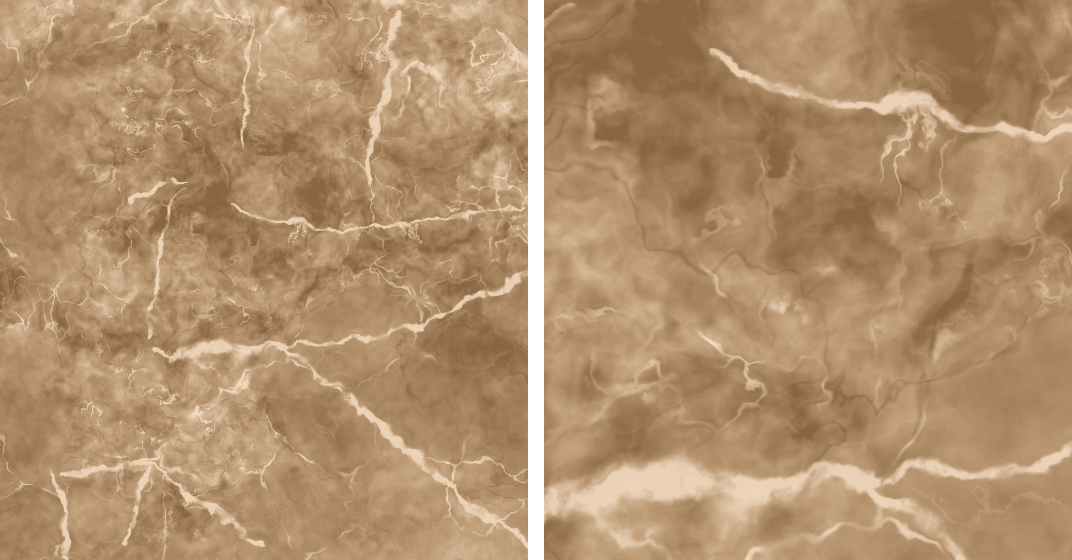
Left: the whole. Right: its middle third, enlarged.
A Shadertoy shader for this texture:

```glsl
float hash(vec2 p) {
    return fract(sin(dot(p, vec2(127.1, 311.7))) * 43758.5453);
}

float noise(vec2 p) {
    vec2 i = floor(p), f = fract(p);
    f = f * f * (3.0 - 2.0 * f);
    return mix(mix(hash(i), hash(i + vec2(1, 0)), f.x),
               mix(hash(i + vec2(0, 1)), hash(i + vec2(1, 1)), f.x), f.y);
}

float fbm(vec2 p) {
    float sum = 0.0, amp = 0.5;
    for (int i = 0; i < 5; i++) {
        sum += amp * noise(p);
        p = mat2(1.6, 1.2, -1.2, 1.6) * p + 17.3;
        amp *= 0.52;
    }
    return sum;
}

vec2 fbm2(vec2 p) {
    return vec2(fbm(p), fbm(p + 31.7)) - 0.5;
}

// x: gap to the cell border, y: random tone of the cell
vec2 fragments(vec2 p) {
    vec2 cell = floor(p);
    float near = 9.0, next = 9.0, tone = 0.0;
    for (int y = -1; y <= 1; y++)
    for (int x = -1; x <= 1; x++) {
        vec2 c = cell + vec2(x, y);
        float d = length(c + vec2(hash(c), hash(c + 57.0)) - p);
        if (d < near) {
            next = near;
            near = d;
            tone = hash(c + 91.0);
        } else next = min(next, d);
    }
    return vec2(next - near, tone);
}

// Broken calcite vein from a to b, tapered, with a faint halo
float vein(vec2 p, vec2 a, vec2 b, float width) {
    vec2 d = b - a;
    float along = clamp(dot(p - a, d) / dot(d, d), 0.0, 1.0);
    float dist = length(p - a - d * along);
    float w = width * (0.15 + 1.3 * noise(p * 45.0)) * (0.5 + 0.5 * smoothstep(0.5, 0.3, abs(along - 0.5)));
    float core = 1.0 - smoothstep(w * 0.4, w + 0.002, dist);
    float gaps = smoothstep(0.15, 0.65, fbm(p * 65.0 + 8.0));
    return core * mix(0.2, 1.15, gaps) + 0.16 * exp(-dist / (width * 1.2)) * noise(p * 30.0);
}

void mainImage(out vec4 fragColor, in vec2 fragCoord) {
    vec2 p = fragCoord / iResolution.y;
    vec2 warp = fbm2(p * 7.0);
    vec2 fine = fbm2(p * 34.0 + 5.0);

    // Cloudy brown ground with flat-lying streaks
    float busy = smoothstep(0.36, 0.6, fbm(p * 3.2 + 4.0) + 0.3 * (0.5 - p.x));
    float tone = 0.695 + 0.27 * (fbm(p * 3.0 + 12.0) - 0.5);
    tone += 0.25 * (fbm(p * vec2(5, 12) + warp * 2.0) - 0.5);
    tone += mix(0.12, 0.3, busy) * (fbm(p * 30.0 + warp * 6.0) - 0.5);
    tone += mix(0.1, 0.22, busy) * (fbm(p * 75.0 + fine * 2.0) - 0.5);
    tone += 0.04 * smoothstep(0.35, 0.0, length(p - vec2(0.1, 0.2)));

    // Broken fragments, large and small
    vec2 large = fragments((p + warp * 0.16 + fine * 0.03) * 6.0);
    vec2 small = fragments((p + warp * 0.12 + fine * 0.045) * vec2(20, 17));
    tone += 0.05 * (large.y - 0.5) * smoothstep(0.0, 0.1, large.x);
    tone += 0.09 * (small.y - 0.5) * smoothstep(0.0, 0.2, small.x) * (0.2 + busy);

    // Dark hairline cracks
    float seam = abs(fbm(p * 8.0 + warp * 1.5 + 40.0) - 0.5);
    tone -= 0.09 * (1.0 - smoothstep(0.0, 0.018, seam)) * noise(p * 14.0 + 3.0);
    tone -= 0.08 * vein(p + warp * 0.07, vec2(0.56, 0.53), vec2(0.54, 0.41), 0.005);

    // Pale network of fine veins, densest in the broken zones
    float patches = smoothstep(0.3, 0.7, noise(p * 9.0 + 20.0));
    float web = (1.0 - smoothstep(0.01, 0.1, small.x)) * busy * patches;
    web = max(web, (1.0 - smoothstep(0.005, 0.045, large.x)) * smoothstep(0.25, 0.65, noise(p * 7.0 + 63.0)));
    float thread = abs(fbm(p * 15.0 + fine + 70.0) - 0.5);
    web = max(web, (1.0 - smoothstep(0.003, 0.028, thread)) * smoothstep(0.35, 0.75, noise(p * 12.0 + 33.0)) * (0.25 + 0.75 * busy));
    tone += 0.16 * web * smoothstep(0.1, 0.8, noise(p * 60.0)) * 1.2;

    // Main veins
    vec2 q = p + warp * 0.06 + fine * 0.026;
    float v = vein(q, vec2(0.715, 0.98), vec2(0.652, 0.67), 0.013);
    v = max(v, vein(q, vec2(0.885, 0.93), vec2(0.96, 0.88), 0.011));
    v = max(v, vein(q, vec2(0.443, 0.96), vec2(0.43, 0.73), 0.004));
    v = max(v, vein(q, vec2(0.32, 0.65), vec2(0.27, 0.4), 0.004));
    v = max(v, vein(q, vec2(0.23, 0.64), vec2(0.32, 0.67), 0.004));
    v = max(v, vein(q, vec2(0.41, 0.64), vec2(0.6, 0.586), 0.006));
    v = max(v, vein(q, vec2(0.6, 0.586), vec2(0.74, 0.62), 0.004));
    v = max(v, vein(q, vec2(0.74, 0.62), vec2(0.92, 0.62), 0.005));
    v = max(v, vein(q, vec2(0.28, 0.38), vec2(0.51, 0.378), 0.012));
    v = max(v, vein(q, vec2(0.51, 0.378), vec2(0.69, 0.405), 0.006));
    v = max(v, vein(q, vec2(0.69, 0.405), vec2(0.96, 0.52), 0.007));
    v = max(v, vein(q, vec2(0.51, 0.378), vec2(0.62, 0.3), 0.006));
    v = max(v, vein(q, vec2(0.62, 0.3), vec2(0.95, 0.0), 0.012));
    v = max(v, vein(q, vec2(0.12, 0.16), vec2(0.275, 0.177), 0.007));
    v = max(v, vein(q, vec2(0.267, 0.167), vec2(0.22, 0.03), 0.006));
    v = max(v, vein(q, vec2(0.28, 0.177), vec2(0.455, 0.01), 0.005));
    v = max(v, vein(q, vec2(0.1, 0.17), vec2(0.12, -0.02), 0.006));
    tone = mix(tone, 0.94, clamp(v, 0.0, 1.0) * 0.92);

    // Brown ramp that turns to cream in the lights
    tone = clamp(tone, 0.53, 0.95);
    vec3 colour = vec3(tone, tone - 0.13, tone - 0.275);
    colour += vec3(0.0, 0.03, 0.065) * smoothstep(0.74, 0.9, tone);
    fragColor = vec4(colour, 1.0);
}
```
